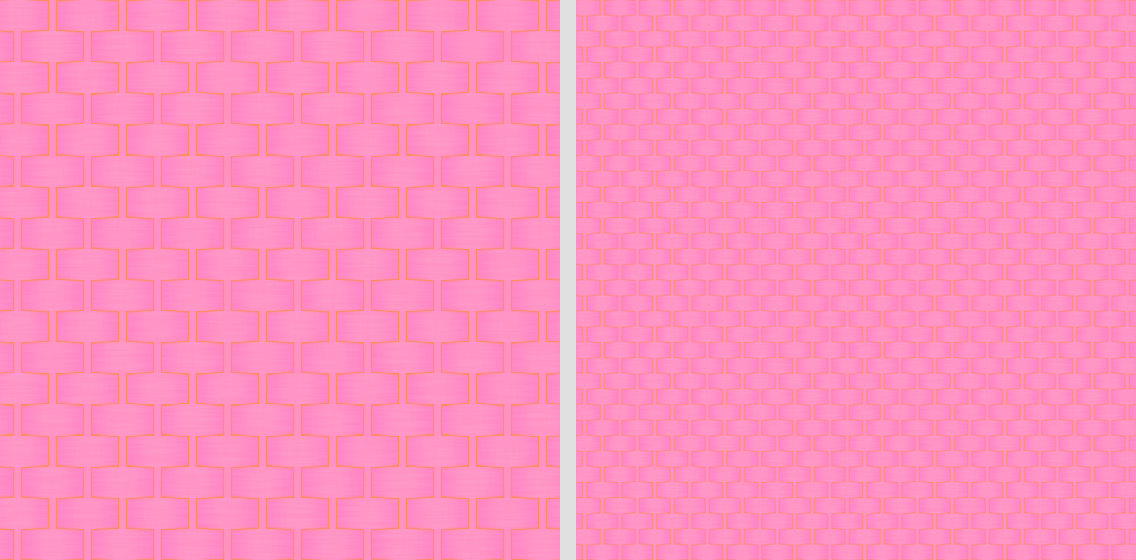
Left, the tile; right, the same tile 2 across and 2 down.
Reproduce this pattern procedurally as a three.js fragment shader.

```glsl
// Pink basket weave: wide horizontal bands pass over narrow vertical strips,
// shifted half a cell on every other row. Bowed band edges glow orange at the
// gaps, and wrapping noise adds fine fibres along each piece.

#define COLUMNS 8.0
#define ROWS 18.0
#define BAND_HALF 0.446
#define BOW 0.03
#define LINE_WIDTH 0.0005
#define GLOW_WIDTH 0.0016
#define FIBRE_AMOUNT 0.028
#define LIGHT_PINK vec3(1.0, 0.588, 0.775)
#define DEEP_PINK vec3(1.0, 0.530, 0.780)
#define GAP_ORANGE vec3(1.0, 0.550, 0.340)

varying vec2 vUv;

float hash(vec2 p) {
  vec3 q = fract(vec3(p.xyx) * 0.1031);
  q += dot(q, q.yzx + 33.33);
  return fract((q.x + q.y) * q.z);
}

// Value noise that repeats after a whole number of lattice cells
float wrapNoise(vec2 uv, vec2 period) {
  vec2 p = uv * period;
  vec2 cell = floor(p);
  vec2 f = fract(p);
  f = f * f * (3.0 - 2.0 * f);
  vec2 a = mod(cell, period);
  vec2 b = mod(cell + 1.0, period);
  return mix(mix(hash(a), hash(vec2(b.x, a.y)), f.x),
             mix(hash(vec2(a.x, b.y)), hash(b), f.x), f.y);
}

// Solid line core with a soft fringe, by distance from the gap
float gapGlow(float dist) {
  float core = 1.0 - smoothstep(LINE_WIDTH, LINE_WIDTH + 0.0012, dist);
  return max(0.85 * core, 0.55 * exp(-max(dist, 0.0) / GLOW_WIDTH));
}

void main() {
  // Staggered cells, each centred on a band
  float row = floor(vUv.y * ROWS);
  float shift = mod(row, 2.0) < 0.5 ? -0.25 : 0.25;
  float along = vUv.x * COLUMNS + shift;
  vec2 id = vec2(mod(floor(along), COLUMNS), mod(row, ROWS));
  vec2 p = vec2(fract(along), fract(vUv.y * ROWS)) - 0.5;
  float t = min(abs(p.x) / BAND_HALF, 1.0);

  // Distances to the side gaps and to the bowed upper and lower edges
  float sideOffset = (BAND_HALF - abs(p.x)) / COLUMNS;
  float edgeDist = (0.5 - BOW * t * t - abs(p.y)) / ROWS;
  float onBand = smoothstep(-0.0005, 0.0005, sideOffset);

  // Fibres run along the band or along the strip
  float bandFibre = wrapNoise(vUv, vec2(24.0, 360.0)) - 0.5;
  float stripFibre = wrapNoise(vUv, vec2(360.0, 36.0)) - 0.5;
  float fibre = mix(0.5 * stripFibre, bandFibre + 0.35 * stripFibre, onBand);

  // Bands are light where they rise and deeper where they dip
  float dip = smoothstep(0.15, 1.0, t) + 0.15 * (hash(id + 7.0) - 0.5);
  float depth = mix(0.3, dip, onBand);
  vec3 color = mix(LIGHT_PINK, DEEP_PINK, clamp(depth, 0.0, 1.0));
  color += fibre * FIBRE_AMOUNT * vec3(0.0, 1.0, 0.7);

  // Orange gaps, fading out where a band crosses over a strip
  float sideGlow = gapGlow(abs(sideOffset)) * mix(0.7, 1.0, onBand);
  float edgeGlow = gapGlow(edgeDist) * smoothstep(0.08, 0.9, t) * onBand;
  float glow = max(sideGlow, edgeGlow) * (1.0 + 0.3 * fibre);
  color = mix(color, GAP_ORANGE, clamp(glow, 0.0, 1.0));

  gl_FragColor = vec4(clamp(color, 0.0, 1.0), 1.0);
}
```
